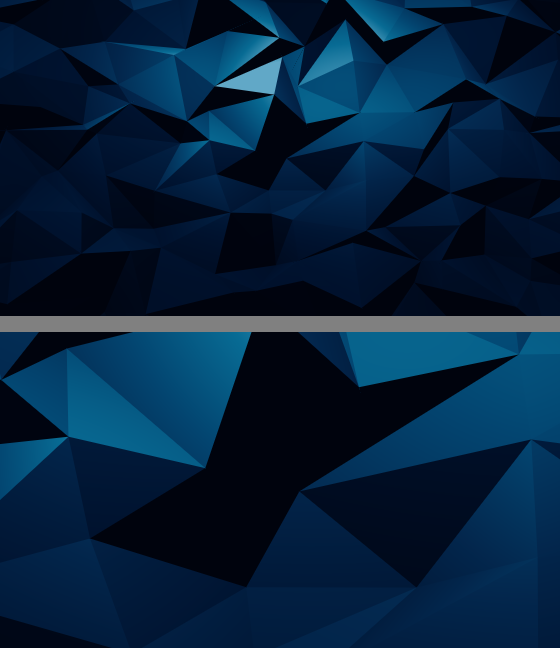
Top: the whole. Bottom: its middle third, enlarged.
This background is drawn by a Shadertoy shader. Its source:

```glsl
const vec2 CELL = vec2(0.150, 0.120);   // mesh spacing, in canvas heights
const float RELIEF = 0.152;             // tallest vertex
const vec3 LIGHT = vec3(-0.27, 0.80, 0.53);

const vec3 RAMP[6] = vec3[6](
    vec3(0.00, 0.01, 0.05), vec3(0.00, 0.07, 0.18), vec3(0.01, 0.15, 0.30),
    vec3(0.01, 0.27, 0.44), vec3(0.03, 0.42, 0.58), vec3(0.38, 0.66, 0.78));

vec3 hash3(vec2 p) {
    vec3 q = fract(p.xyx * vec3(0.1031, 0.1030, 0.0973));
    q += dot(q, q.yxz + 33.33);
    return fract((q.xxy + q.yzz) * q.zyx);
}

vec3 toneColor(float tone) {
    float t = clamp(tone, 0.0, 5.0);
    int i = int(min(t, 4.0));
    return mix(RAMP[i], RAMP[i + 1], t - float(i));
}

// Mesh vertex: jittered position and random height
vec3 meshVertex(vec2 id) {
    vec3 r = hash3(id + 37.0);
    return vec3((id + 0.5 + 0.92 * (r.xy - 0.5)) * CELL, r.z * RELIEF);
}

float cross2(vec2 a, vec2 b) {
    return a.x * b.y - a.y * b.x;
}

float turn(vec3 a, vec3 b, vec3 c) {
    return cross2(b.xy - a.xy, c.xy - a.xy);
}

// Signed distance to the line through a and b, positive on its left
float lineSide(vec2 p, vec2 a, vec2 b) {
    return cross2(b - a, p - a) / max(length(b - a), 1e-5);
}

// Broad pool of light in the upper middle, dimmer towards the floor
float glow(vec2 p, float aspect) {
    vec2 q = (vec2(p.x / aspect, p.y) - vec2(0.52, 0.78)) / vec2(0.34, 0.37);
    return mix(0.75, 1.15, smoothstep(0.0, 0.6, p.y)) + 3.9 * exp(-dot(q, q));
}

// Adds one facet, weighted by its coverage of the pixel
void addFacet(inout vec4 sum, vec2 p, vec3 a, vec3 b, vec3 c, float light, float pixel) {
    float d = min(lineSide(p, a.xy, b.xy),
              min(lineSide(p, b.xy, c.xy), lineSide(p, c.xy, a.xy)));
    float cover = clamp(0.5 + d / pixel, 0.0, 1.0);
    if (cover <= 0.0) return;

    vec3 n = cross(b - a, c - a);
    float h = a.z - dot(n.xy, p - a.xy) / max(n.z, 1e-6);
    float lit = max(dot(normalize(n), normalize(LIGHT)), 0.0);
    float facet = 0.98 * smoothstep(0.1, 0.75, lit) + 0.25 * pow(lit, 12.0);
    float variety = mix(0.82, 1.14, hash3((a + b + c).xy * 71.0).y);
    float occlusion = mix(0.70, 1.15, clamp(h / RELIEF, 0.0, 1.0));
    float tone = facet * variety * occlusion * light;
    sum += cover * vec4(toneColor(tone), 1.0);
}

void mainImage(out vec4 fragColor, in vec2 fragCoord) {
    float pixel = 1.0 / iResolution.y;
    vec2 p = fragCoord * pixel;
    float light = glow(p, iResolution.x * pixel);
    vec2 home = floor(p / CELL - 0.5);
    vec4 sum = vec4(0.0);

    // Split each nearby quad along a diagonal that keeps both halves unfolded
    for (int j = -1; j <= 1; j++)
    for (int i = -1; i <= 1; i++) {
        vec2 id = home + vec2(i, j);
        vec3 a = meshVertex(id);
        vec3 b = meshVertex(id + vec2(1.0, 0.0));
        vec3 c = meshVertex(id + vec2(1.0, 1.0));
        vec3 d = meshVertex(id + vec2(0.0, 1.0));
        float ac = min(turn(a, b, c), turn(a, c, d));
        float bd = min(turn(a, b, d), turn(b, c, d));
        bool splitAC = min(ac, bd) < 0.0 ? ac > bd : hash3(id + 91.0).x > 0.5;
        if (splitAC) {
            addFacet(sum, p, a, b, c, light, pixel);
            addFacet(sum, p, a, c, d, light, pixel);
        } else {
            addFacet(sum, p, a, b, d, light, pixel);
            addFacet(sum, p, b, c, d, light, pixel);
        }
    }
    fragColor = vec4(sum.rgb / max(sum.a, 1e-4), 1.0);
}
```
